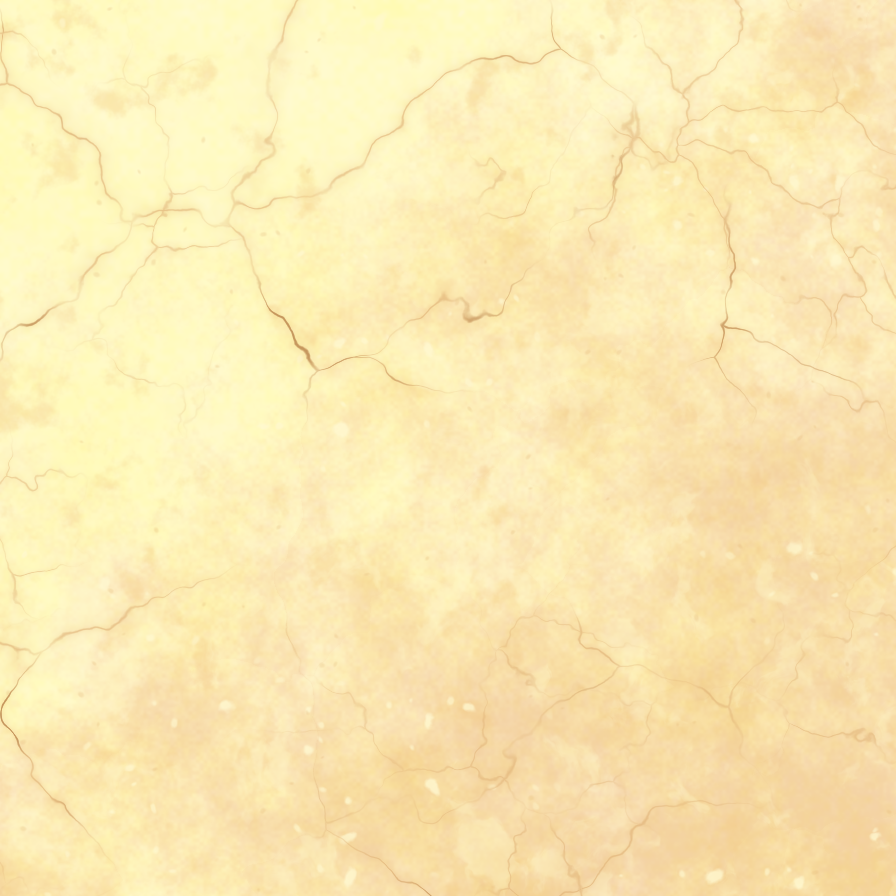
Reproduce this texture procedurally as a WebGL 1 fragment shader.

```glsl
precision highp float;
// Polished cream marble with broken tan veins, cloudy patches and pale flecks.
uniform vec2 u_resolution;

float hash(vec2 p) {
  vec3 q = fract(vec3(p.xyx) * 0.1031);
  q += dot(q, q.yzx + 33.33);
  return fract((q.x + q.y) * q.z);
}

vec2 hash2(vec2 p) {
  return vec2(hash(p), hash(p + 71.7));
}

float noise(vec2 p) {
  vec2 i = floor(p), f = fract(p);
  f = f * f * (3.0 - 2.0 * f);
  return mix(mix(hash(i), hash(i + vec2(1, 0)), f.x),
             mix(hash(i + vec2(0, 1)), hash(i + vec2(1, 1)), f.x), f.y);
}

float fbm(vec2 p) {
  float sum = 0.0, amp = 0.5;
  for (int i = 0; i < 5; i++) {
    sum += amp * noise(p);
    p = mat2(0.8, 0.6, -0.6, 0.8) * p * 2.03 + 17.3;
    amp *= 0.5;
  }
  return sum / 0.97;
}

vec2 warp(vec2 p, float freq) {
  return vec2(fbm(p * freq + 3.1), fbm(p * freq + 48.6)) - 0.5;
}

// x: distance to the nearest cell border, y: random value of the cell
vec2 fracture(vec2 p) {
  vec2 base = floor(p), nearest = vec2(0.0), id = base;
  float best = 9.0, border = 9.0;
  for (int y = -1; y <= 1; y++)
    for (int x = -1; x <= 1; x++) {
      vec2 cell = base + vec2(x, y);
      vec2 r = cell + hash2(cell) - p;
      if (dot(r, r) < best) { best = dot(r, r); nearest = r; id = cell; }
    }
  for (int y = -2; y <= 2; y++)
    for (int x = -2; x <= 2; x++) {
      vec2 cell = base + vec2(x, y);
      vec2 r = cell + hash2(cell) - p;
      vec2 d = r - nearest;
      if (dot(d, d) > 0.0001) border = min(border, dot(0.5 * (r + nearest), normalize(d)));
    }
  return vec2(border, hash(id + 9.4));
}

// Soft rounded flecks, one candidate per grid cell
float flecks(vec2 p, float scale, float density, float blur) {
  vec2 q = p * scale + 0.5 * warp(p, 30.0);
  vec2 cell = floor(q);
  vec2 d = fract(q) - 0.35 - 0.3 * hash2(cell);
  float angle = 6.28 * hash(cell + 5.2);
  d = mat2(cos(angle), sin(angle), -sin(angle), cos(angle)) * d * vec2(1.0, 1.4);
  float radius = 0.08 + 0.14 * hash(cell + 12.8);
  float soft = 0.05 + blur * scale;
  return step(hash(cell + 31.0), density) * (1.0 - smoothstep(radius - soft, radius + soft, length(d)));
}

// Line of the given half width, from a distance to its centre
float line(float dist, float width, float blur) {
  return 1.0 - smoothstep(max(width - blur, 0.0), width + blur, dist);
}

void main() {
  vec2 uv = gl_FragCoord.xy / u_resolution.y;
  float blur = 1.0 / u_resolution.y;

  // Two fracture networks, coarse and fine
  vec2 coarse = fracture(uv * 3.5 + 0.9 * warp(uv, 4.5) + 0.06 * warp(uv, 26.0) + 4.0);
  vec2 fine = fracture(uv * 7.5 + 1.3 * warp(uv, 8.0) + 0.1 * warp(uv, 34.0) + 23.0);
  float coarseDist = coarse.x / 3.5, fineDist = fine.x / 7.5;

  // Tone runs from pale yellow (0) at upper left to warm beige (1) at lower right
  float tone = 0.42 + dot(uv - 0.5, vec2(0.47, -0.57));
  tone += 0.7 * (fbm(uv * 4.5 + 0.8 * warp(uv, 6.0) + 7.0) - 0.5);
  tone += 0.6 * (fbm(uv * 17.0 + 1.5 * warp(uv, 12.0) + 40.0) - 0.5);
  tone += 0.3 * (fbm(uv * 60.0 + 11.0) - 0.5);
  tone += 0.12 * (coarse.y - 0.5) + 0.09 * (fine.y - 0.5);
  tone += 0.16 * (noise(uv * 240.0) - 0.5);
  tone = clamp(tone, 0.0, 1.1);
  vec3 color = mix(vec3(1.0, 0.98, 0.765), vec3(0.99, 0.91, 0.695), smoothstep(0.0, 0.62, tone));
  color = mix(color, vec3(0.955, 0.825, 0.615), smoothstep(0.35, 1.1, tone));
  color.b += 0.13 * (fbm(uv * 9.0 + 90.0) - 0.5) + 0.05 * (noise(uv * 130.0 + 5.0) - 0.5);

  // Faint ochre stains, pale wisps and flecks
  float stain = smoothstep(0.62, 0.85, fbm(uv * 26.0 + 61.0));
  color = mix(color, vec3(0.95, 0.78, 0.5), 0.35 * stain);
  float wisp = smoothstep(0.57, 0.75, fbm(uv * 22.0 + 2.0 * warp(uv, 14.0) + 130.0));
  color = mix(color, vec3(1.0, 0.97, 0.79), 0.4 * wisp);
  float clusters = smoothstep(0.42, 0.7, noise(uv * 6.0 + 15.0));
  float pale = max(flecks(uv, 22.0, 0.14, blur), 0.8 * flecks(uv + 3.7, 42.0, 0.12, blur));
  color = mix(color, vec3(1.0, 0.975, 0.82), pale * (0.2 + 0.6 * clusters));
  color = mix(color, vec3(0.88, 0.7, 0.45), 0.25 * flecks(uv + 8.3, 60.0, 0.025, blur));

  // Veins: soft halo, broken hairline and short dark cracks
  float broken = smoothstep(0.25, 0.6, noise(uv * 21.0 + 66.0));
  float coarseMask = smoothstep(0.4, 0.7, noise(uv * 4.5 + 33.0)) * (0.35 + 0.65 * broken);
  float fineMask = smoothstep(0.48, 0.75, noise(uv * 5.0 + 52.0)) * (0.25 + 0.75 * broken);
  float darkMask = smoothstep(0.52, 0.8, noise(uv * 9.0 + 77.0)) * coarseMask;
  float halo = exp(-coarseDist * 140.0) * coarseMask + 0.7 * exp(-fineDist * 190.0) * fineMask;
  float hair = max(line(coarseDist, 0.0012, 1.3 * blur) * coarseMask,
                   0.8 * line(fineDist, 0.001, 1.3 * blur) * fineMask);
  float dark = line(coarseDist, 0.0007 + 0.0009 * darkMask, blur) * darkMask;
  color = mix(color, vec3(0.93, 0.78, 0.54), 0.35 * halo);
  color = mix(color, vec3(0.86, 0.67, 0.44), 0.5 * hair);
  color = mix(color, vec3(0.7, 0.49, 0.27), 0.65 * dark);

  gl_FragColor = vec4(clamp(color, 0.0, 1.0), 1.0);
}
```
